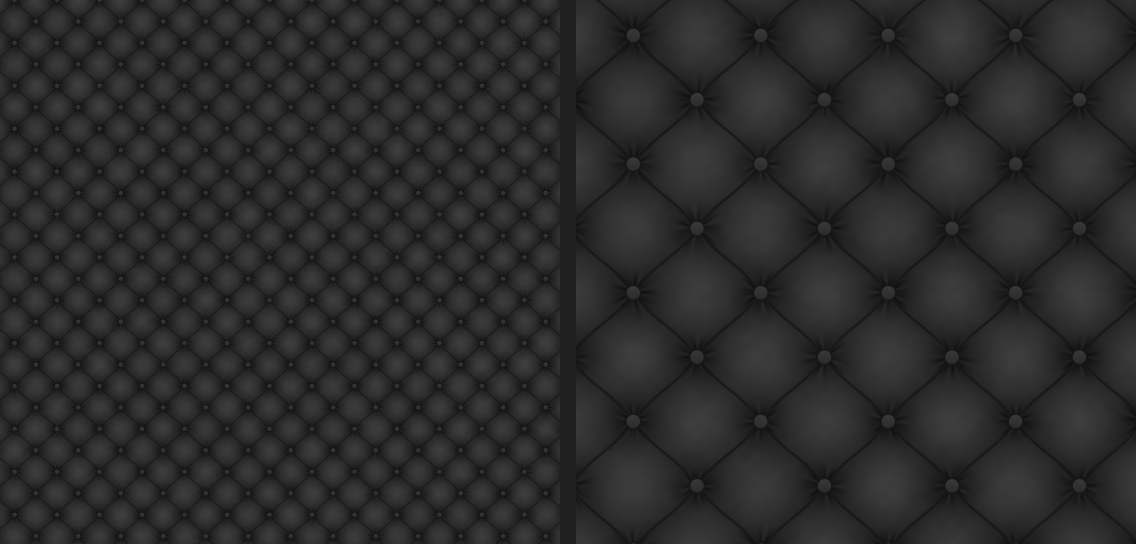
Left: the whole. Right: its middle third, enlarged.
A Shadertoy shader for this texture:

```glsl
// Dark buttoned leather upholstery: diamond tufts, stitched seams and pinched folds.

const float TAU = 6.2831853;

const vec2  REPEATS = vec2(13.18, 12.683);    // button pairs across and down
const vec2  FIRST_BUTTON = vec2(0.343, 0.68); // lower-left button, in cells

const vec3  PUFF_LIGHT = vec3(0.234);
const vec3  PUFF_EDGE = vec3(0.155);
const vec3  SEAM_COLOR = vec3(0.085);
const vec3  BUTTON_COLOR = vec3(0.195);

const float PUFF_RADIUS = 0.42;    // lengths below are in cells
const float SEAM_HALF_WIDTH = 0.010;
const float SEAM_BOW = 0.018;
const float BUTTON_RADIUS = 0.052;
const float PINCH_RADIUS = 0.16;
const float PINCH_DEPTH = 0.065;
const float FOLD_DEPTH = 0.040;
const float FOLD_REACH = 0.21;
const float GRAIN_SCALE = 13.0;
const float GRAIN_DEPTH = 0.014;
const float MOTTLE_DEPTH = 0.014;
const float TUFT_VARIATION = 0.010;

float hash(vec2 p) {
    return fract(sin(dot(p, vec2(127.1, 311.7))) * 43758.5453);
}

float valueNoise(vec2 p) {
    vec2 i = floor(p);
    vec2 f = fract(p);
    f = f * f * (3.0 - 2.0 * f);
    float low = mix(hash(i), hash(i + vec2(1.0, 0.0)), f.x);
    float high = mix(hash(i + vec2(0.0, 1.0)), hash(i + vec2(1.0)), f.x);
    return mix(low, high, f.y);
}

// Diagonal lattice coordinates: buttons lie on integers, seams on integer lines.
vec2 toLattice(vec2 p) { return vec2(p.x + p.y, p.x - p.y); }
vec2 fromLattice(vec2 q) { return 0.5 * vec2(q.x + q.y, q.x - q.y); }

// Radiating creases, different around every button.
float folds(vec2 fromButton, vec2 buttonId) {
    float angle = atan(fromButton.y, fromButton.x);
    float phase = TAU * hash(buttonId);
    float waves = sin(angle * 9.0 + phase) + 0.8 * sin(angle * 14.0 - 2.0 * phase);
    float d = length(fromButton);
    float reach = FOLD_REACH * (0.8 + 0.4 * hash(buttonId + 7.3));
    return waves * smoothstep(0.03, 0.08, d) * (1.0 - smoothstep(0.06, reach, d));
}

void mainImage(out vec4 fragColor, in vec2 fragCoord) {
    vec2 cell = fragCoord / iResolution.xy * REPEATS - FIRST_BUTTON;
    float pixel = REPEATS.y / iResolution.y;

    vec2 lattice = toLattice(cell);
    vec2 tuftId = floor(lattice);
    vec2 buttonId = round(lattice);
    vec2 fromCenter = fromLattice(fract(lattice) - 0.5);
    vec2 fromButton = fromLattice(lattice - buttonId);
    float buttonDist = length(fromButton);

    // Rounded cushion
    float puff = smoothstep(0.0, PUFF_RADIUS, length(fromCenter));
    vec3 color = mix(PUFF_LIGHT, PUFF_EDGE, puff);
    color += TUFT_VARIATION * (hash(tuftId + 3.7) - 0.5);

    // Leather grain and soft mottling
    color += GRAIN_DEPTH * (valueNoise(cell * GRAIN_SCALE) - 0.5);
    color += MOTTLE_DEPTH * (valueNoise(cell * 4.0 + 19.0) - 0.5);

    // Pinched hollow, wider than tall, with its folds
    vec2 hollow = fromButton * vec2(0.9, 1.1) / PINCH_RADIUS;
    color -= PINCH_DEPTH * exp(-dot(hollow, hollow));
    color += 0.5 * FOLD_DEPTH * folds(fromButton, buttonId);

    // Slightly bowed seams with a soft crease
    vec2 bowed = lattice + SEAM_BOW * sin(TAU * lattice.yx);
    vec2 seamOffset = abs(bowed - round(bowed)) * inversesqrt(2.0);
    float seamDist = min(seamOffset.x, seamOffset.y);
    float seam = 1.0 - smoothstep(SEAM_HALF_WIDTH - 0.6 * pixel,
                                  SEAM_HALF_WIDTH + 0.6 * pixel, seamDist);
    color -= 0.014 * exp(-seamDist / 0.03);
    color = mix(color, SEAM_COLOR, 0.75 * seam);

    // Button with a dark rim and light from above
    float rim = 1.0 - smoothstep(BUTTON_RADIUS, BUTTON_RADIUS + 0.035, buttonDist);
    color = mix(color, SEAM_COLOR, 0.6 * rim);
    float button = 1.0 - smoothstep(BUTTON_RADIUS - 0.6 * pixel,
                                    BUTTON_RADIUS + 0.6 * pixel, buttonDist);
    vec3 dome = BUTTON_COLOR + 0.025 * fromButton.y / BUTTON_RADIUS;
    color = mix(color, dome, button);

    fragColor = vec4(clamp(color, 0.0, 1.0), 1.0);
}
```
